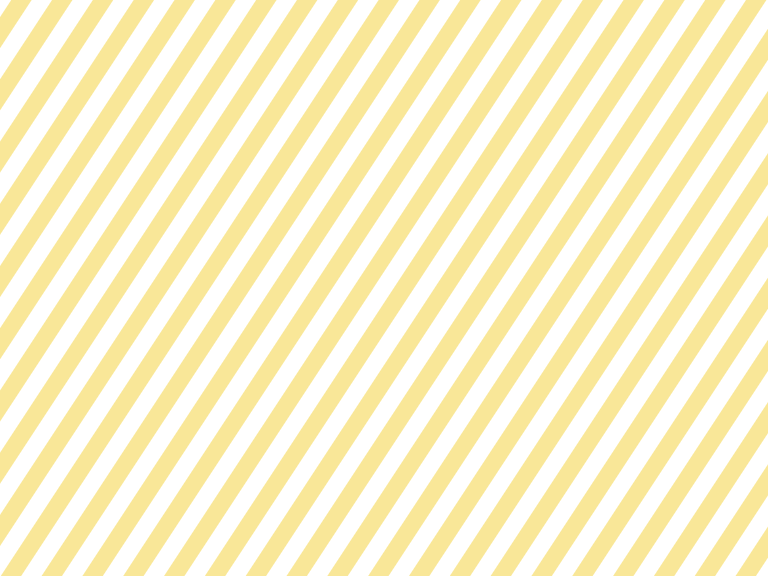
Write a Shadertoy shader that draws this pattern.

```glsl
const vec3 CREAM_YELLOW = vec3(0.977, 0.907, 0.598);
const vec3 WHITE = vec3(1.0);
const float PERIOD = 0.07087;  // horizontal stripe spacing, in canvas heights
const float LEAN = 0.656;      // sideways shift per unit of height
const float DUTY = 0.5;        // coloured share of each period
const float OFFSET = 0.0013;   // left edge of the first stripe at the bottom

// Signed distance to the stripe edges in canvas heights, positive inside.
float stripeDistance(vec2 p) {
    float phase = (p.x - LEAN * p.y - OFFSET) / PERIOD;
    float fromCentre = abs(fract(phase - 0.5 * DUTY + 0.5) - 0.5);
    float slantScale = inversesqrt(1.0 + LEAN * LEAN);
    return (0.5 * DUTY - fromCentre) * PERIOD * slantScale;
}

void mainImage(out vec4 fragColor, in vec2 fragCoord) {
    vec2 p = fragCoord / iResolution.y;

    // One-pixel-wide edge coverage
    float coverage = clamp(stripeDistance(p) * iResolution.y + 0.5, 0.0, 1.0);

    fragColor = vec4(mix(WHITE, CREAM_YELLOW, coverage), 1.0);
}
```
